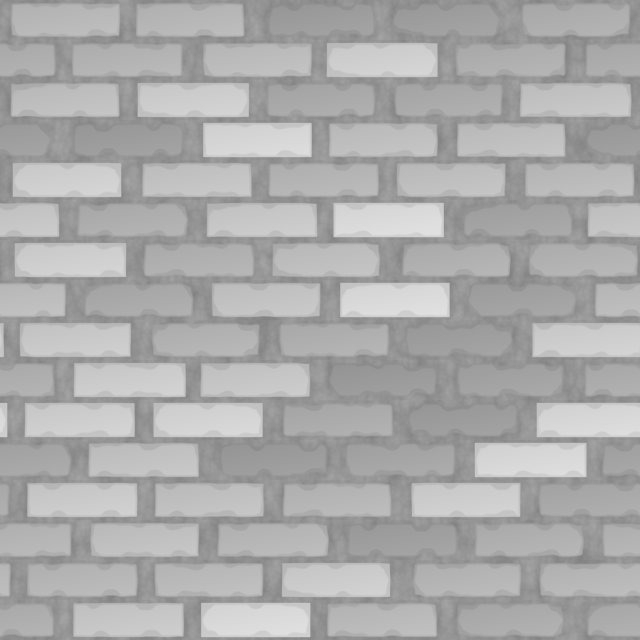
Write a Shadertoy shader that draws this texture.

```glsl
// Grey worn brick wall: 5 bricks across, 16 staggered courses, mottled mortar.

float hash(vec2 p) {
    return fract(sin(dot(p, vec2(127.1, 311.7))) * 43758.5);
}

// Distance to the nearest scattered point, wrapping at the given period.
float cellular(vec2 p, vec2 period) {
    vec2 cell = floor(p);
    float nearest = 2.0;
    for (int j = -1; j <= 1; j++) {
        for (int i = -1; i <= 1; i++) {
            vec2 neighbour = cell + vec2(i, j);
            vec2 id = mod(neighbour, period);
            vec2 point = neighbour + vec2(hash(id), hash(id + 37.3));
            nearest = min(nearest, length(p - point));
        }
    }
    return nearest;
}

// Layered sines in 0..1, used for chipped edges.
float ripple(float x, float seed) {
    float wave = 0.5 * sin(83.0 * x + 19.0 * seed)
               + 0.3 * sin(151.0 * x + 47.0 * seed)
               + 0.2 * sin(39.0 * x + 71.0 * seed);
    return 0.5 + 0.5 * wave;
}

float roundedBox(vec2 p, vec2 halfSize, float radius) {
    vec2 d = abs(p) - halfSize + radius;
    return length(max(d, 0.0)) + min(max(d.x, d.y), 0.0) - radius;
}

float mortarTone(vec2 uv) {
    float blotches = cellular(uv * vec2(24.0, 18.0), vec2(24.0, 18.0));
    float streaks = cellular(uv * vec2(70.0, 40.0), vec2(70.0, 40.0));
    float grain = cellular(uv * 128.0, vec2(128.0));
    return 0.66 - 0.07 * blotches - 0.06 * streaks - 0.03 * grain;
}

void mainImage(out vec4 fragColor, in vec2 fragCoord) {
    vec2 uv = fragCoord / iResolution.xy;
    float pixel = 1.0 / iResolution.y;

    // Courses counted from the top, staggered by half with a slow drift.
    float course = 15.0 - floor(uv.y * 16.0);
    float drift = 0.14 * smoothstep(1.0, 12.0, course);
    if (mod(course, 6.0) == 3.0) drift = 0.0;
    float x = uv.x * 5.0 - 0.5 * mod(course, 2.0) - drift;
    vec2 id = vec2(mod(floor(x), 5.0), course);
    vec2 q = vec2((fract(x) - 0.5) / 5.0, (fract(uv.y * 16.0) - 0.5) / 16.0);

    // Each brick has its own wear, position and length.
    float wear = hash(id + 3.7);
    float seed = hash(id + 11.2);
    q.x -= 0.006 * (seed - 0.5);
    vec2 halfSize = vec2(0.0868 + 0.003 * (hash(id + 23.9) - 0.5), 0.0273);

    // Chips bite into the long edges, most deeply on dark bricks.
    float side = q.y > 0.0 ? 0.0 : 0.63;
    float chip = smoothstep(0.4, 0.95, ripple(q.x, seed + side));
    chip *= smoothstep(0.0, 0.02, abs(q.y));
    float bow = ripple(q.y, seed + 0.31 * sign(q.x)) * smoothstep(0.06, 0.08, abs(q.x));
    float d = roundedBox(q, halfSize, mix(0.002, 0.013, wear * wear));
    d += 0.007 * wear * wear * chip + 0.003 * wear * bow;

    // Brick face: lighter to the lower right, with a soft wavy dark rim.
    vec2 slope = q / halfSize;
    float face = mix(0.865, 0.605, wear) + 0.012 * slope.x - 0.02 * slope.y;
    float rim = 1.0 - smoothstep(0.0, 0.0045, -d - 0.009 * chip - 0.001);
    face -= mix(0.065, 0.04, wear) * rim;

    // Mortar, a little darker beside the bricks.
    float mortar = mortarTone(uv) - 0.025 * (1.0 - smoothstep(0.0, 0.012, d));

    float softness = max(pixel, mix(0.001, 0.004, wear));
    float cover = 1.0 - smoothstep(-softness, 0.5 * pixel, d);
    fragColor = vec4(vec3(mix(mortar, face, cover)), 1.0);
}
```
